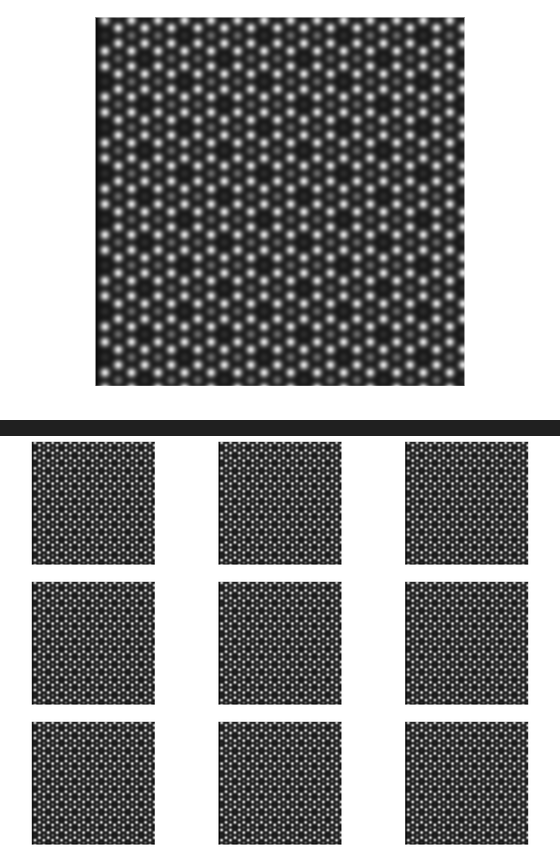
Top: one tile. Bottom: repeated 3 by 3.
Give the GLSL for this pattern, as a Shadertoy shader.

```glsl
// Honeycomb lattice of soft glowing dots on a dark square panel with a white margin.

// Lengths are in canvas heights
const vec2 PANEL_CENTER = vec2(0.0, 0.0200);     // offset from the canvas centre
const vec2 PANEL_HALF = vec2(0.4392, 0.4384);
const float DOT_PITCH = 0.03646;                 // distance between neighbouring dots
const float DOT_SIGMA = 0.0080;                  // gaussian radius of a dot
const vec2 FIRST_DOT = vec2(0.0226, 0.0434);     // from the panel's top left corner
const float EDGE_FADE = 0.008;                   // darkening along the left edge

const float BACKGROUND = 0.07;
const float BRIGHT_DOT = 0.78;                   // the honeycomb ring
const float GRAY_DOT = 0.33;                     // most ring centres
const float DARK_DOT = 0.10;                     // every third column of centres
const vec3 MARGIN_COLOR = vec3(1.0);

float boxDistance(vec2 p, vec2 halfSize) {
    vec2 d = abs(p) - halfSize;
    return length(max(d, 0.0)) + min(max(d.x, d.y), 0.0);
}

// Peak brightness of the dot at a given column and row
float dotStrength(float column, float row) {
    float parity = mod(column, 2.0);
    bool ringCenter = mod(row - parity, 3.0) < 0.5;
    if (!ringCenter) return BRIGHT_DOT;
    return mod(column, 3.0) < 0.5 ? DARK_DOT : GRAY_DOT;
}

// Sum of the gaussian dots near p; odd columns shift by half a pitch
float dotLattice(vec2 p) {
    float columnStep = DOT_PITCH * sqrt(3.0) * 0.5;
    float nearColumn = floor(p.x / columnStep + 0.5);
    float glow = 0.0;
    for (int i = -1; i <= 1; i++) {
        float column = nearColumn + float(i);
        if (column < 0.0) continue;              // the lattice starts at column zero
        float shift = 0.5 * mod(column, 2.0);
        float nearRow = floor(p.y / DOT_PITCH - shift + 0.5);
        for (int j = -1; j <= 1; j++) {
            float row = nearRow + float(j);
            vec2 center = vec2(column * columnStep, (row + shift) * DOT_PITCH);
            vec2 d = (p - center) / DOT_SIGMA;
            glow += dotStrength(column, row) * exp(-0.5 * dot(d, d));
        }
    }
    return glow;
}

void mainImage(out vec4 fragColor, in vec2 fragCoord) {
    vec2 p = (fragCoord - 0.5 * iResolution.xy) / iResolution.y - PANEL_CENTER;
    float pixel = 1.0 / iResolution.y;

    // Panel coordinates: right and down from the top left corner
    vec2 q = vec2(p.x + PANEL_HALF.x, PANEL_HALF.y - p.y);
    float shade = BACKGROUND + dotLattice(q - FIRST_DOT);
    shade *= mix(0.3, 1.0, smoothstep(0.0, EDGE_FADE, q.x));

    // White margin with a smoothed border
    float margin = smoothstep(-0.5 * pixel, 0.5 * pixel, boxDistance(p, PANEL_HALF));
    fragColor = vec4(mix(vec3(shade), MARGIN_COLOR, margin), 1.0);
}
```
